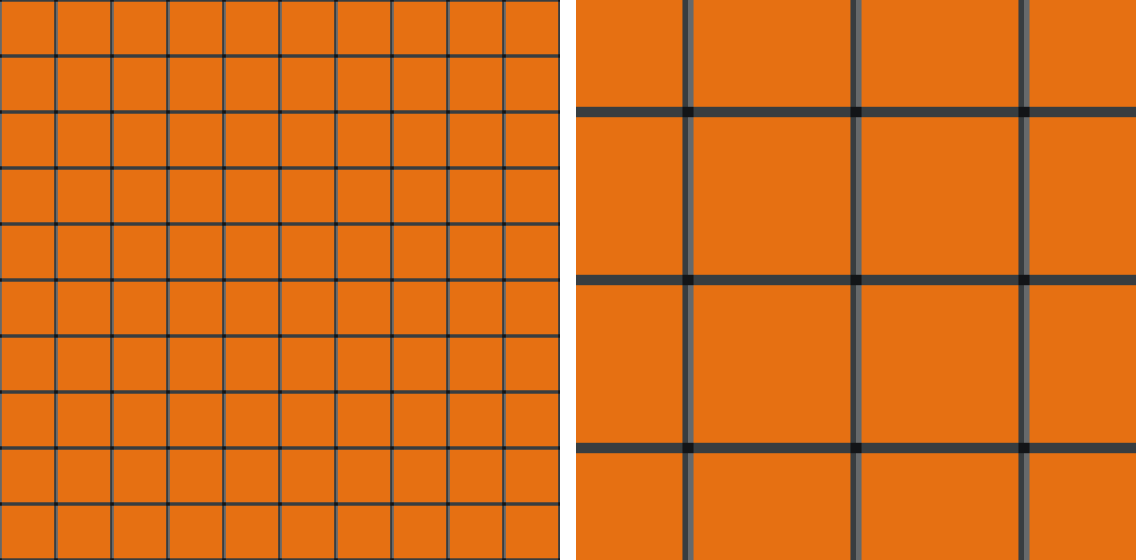
Left, the full canvas; right, a detail of the centre.
Give the GLSL for this pattern, as a Shadertoy shader.

```glsl
#define REPEATS 10.0
#define LINE_WIDTH vec2(0.066, 0.062)
#define TILE_COLOR vec3(0.90, 0.44, 0.07)
#define DARK_COLOR vec3(0.22, 0.24, 0.25)
#define LIGHT_COLOR vec3(0.40, 0.41, 0.42)
#define CROSS_COLOR vec3(0.07, 0.08, 0.09)

// Signed offset from the nearest grid line, in cells
vec2 gridOffset(vec2 uv) {
    return fract(uv * REPEATS + 0.5) - 0.5;
}

// Coverage of the vertical (x) and horizontal (y) bands
vec2 bandCoverage(vec2 offset, vec2 pixel) {
    return clamp((0.5 * LINE_WIDTH - abs(offset)) / pixel + 0.5, 0.0, 1.0);
}

void mainImage(out vec4 fragColor, in vec2 fragCoord) {
    vec2 offset = gridOffset(fragCoord / iResolution.xy);
    vec2 pixel = REPEATS / iResolution.xy;
    vec2 band = bandCoverage(offset, pixel);

    // Vertical bands: dark left half, light right half
    float lightSide = clamp(offset.x / pixel.x + 0.5, 0.0, 1.0);
    vec3 verticalColor = mix(DARK_COLOR, LIGHT_COLOR, lightSide);
    vec3 color = mix(TILE_COLOR, verticalColor, band.x);

    // Horizontal bands lie on top and darken where they cross
    vec3 horizontalColor = mix(DARK_COLOR, CROSS_COLOR, band.x);
    color = mix(color, horizontalColor, band.y);

    fragColor = vec4(color, 1.0);
}
```
